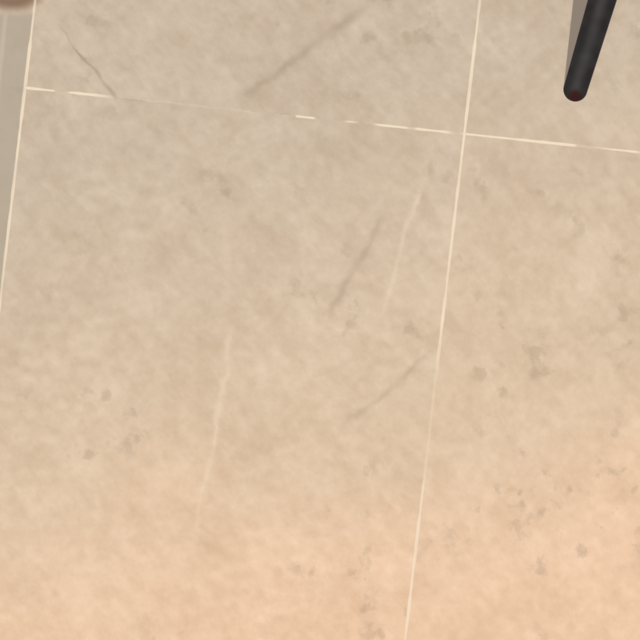
This texture is drawn by a Shadertoy shader. Its source:

```glsl
// Large beige stone floor tiles with thin pale worn joints, warm light from below and a dark furniture leg.

#define TILE_SIZE vec2(0.695, 1.0)      // spacing of the joints
#define TILE_ORIGIN vec2(0.633, 0.867)  // where the joints meet the canvas axes
#define TILE_SKEW vec2(0.117, -0.105)   // slant of the vertical and horizontal joints
#define JOINT_WIDTH 0.0042
#define GRAIN 0.12                      // strength of the stone mottling
#define COOL_STONE vec3(0.808, 0.733, 0.645)
#define MID_STONE vec3(0.862, 0.767, 0.658)
#define WARM_STONE vec3(0.932, 0.790, 0.660)
#define JOINT_COLOR vec3(0.970, 0.895, 0.785)
#define VEIN_COLOR vec3(0.640, 0.565, 0.475)
#define GLASS_COLOR vec3(0.690, 0.645, 0.570)
#define LEG_COLOR vec3(0.190, 0.180, 0.175)

float hash(vec2 p) {
    return fract(sin(dot(p, vec2(127.1, 311.7))) * 43758.5453);
}

float noise(vec2 p) {
    vec2 cell = floor(p), f = fract(p);
    f = f * f * (3.0 - 2.0 * f);
    return mix(mix(hash(cell), hash(cell + vec2(1, 0)), f.x),
               mix(hash(cell + vec2(0, 1)), hash(cell + vec2(1, 1)), f.x), f.y);
}

float fbm(vec2 p) {
    float sum = 0.0, gain = 0.5;
    for (int i = 0; i < 5; i++) {
        sum += gain * noise(p);
        p = mat2(1.6, 1.2, -1.2, 1.6) * p + 7.3;
        gain *= 0.55;
    }
    return sum / 1.055;
}

// x: distance to the segment, y: position along it from 0 to 1
vec2 segment(vec2 p, vec2 a, vec2 b) {
    vec2 ab = b - a;
    float t = clamp(dot(p - a, ab) / dot(ab, ab), 0.0, 1.0);
    return vec2(length(p - a - ab * t), t);
}

// Soft ragged crease that fades at both ends
float crease(vec2 p, vec2 a, vec2 b, float width) {
    vec2 wobble = vec2(fbm(p * 28.0), fbm(p * 28.0 + 40.0)) - 0.5;
    vec2 s = segment(p + 0.018 * wobble, a, b);
    float ends = smoothstep(0.0, 0.2, s.y) * smoothstep(1.0, 0.8, s.y);
    return exp(-s.x * s.x / (width * width)) * ends * (0.35 + noise(p * 45.0));
}

vec3 stone(vec2 uv, vec2 id) {
    // Warm light grows toward the bottom and right
    float light = 1.0 - uv.y + 0.22 * (uv.x - 0.5) + 0.22 * (fbm(uv * 4.0 + id * 9.0) - 0.5);
    vec3 color = mix(COOL_STONE, MID_STONE, smoothstep(0.1, 0.62, light));
    color = mix(color, WARM_STONE, smoothstep(0.55, 1.02, light));

    // Mottling, fine grain and short slanted streaks
    vec2 q = uv + id * 3.7;
    vec2 slanted = mat2(0.77, -0.64, 0.64, 0.77) * q;
    float mottle = fbm(q * 14.0) - 0.5;
    float grain = fbm(q * 75.0) - 0.5;
    float streak = fbm(slanted * vec2(65.0, 24.0)) - 0.5;
    color += GRAIN * (0.55 * mottle + 0.6 * grain + 0.45 * streak) * vec3(0.9, 1.0, 1.05);

    // Scattered grey flecks
    float fleck = smoothstep(0.6, 0.8, fbm(q * 32.0)) * smoothstep(0.45, 0.65, fbm(q * 6.0 + 5.0));
    return mix(color, VEIN_COLOR, 0.3 * fleck);
}

void mainImage(out vec4 fragColor, in vec2 fragCoord) {
    vec2 uv = fragCoord / iResolution.xy;
    float aa = 1.0 / iResolution.y;

    // Skewed tile grid
    vec2 grid = (uv - TILE_ORIGIN - TILE_SKEW * uv.yx) / TILE_SIZE;
    vec2 id = floor(grid);
    vec3 color = stone(uv, id);

    // Dark creases and pale veins in the stone
    float dark = crease(uv, vec2(0.35, 0.83), vec2(0.59, 1.0), 0.007)
               + crease(uv, vec2(0.50, 0.48), vec2(0.61, 0.68), 0.007)
               + 0.6 * crease(uv, vec2(0.51, 0.31), vec2(0.69, 0.46), 0.005)
               + 1.3 * crease(uv, vec2(0.08, 0.97), vec2(0.19, 0.84), 0.0025);
    float pale = crease(uv, vec2(0.30, 0.12), vec2(0.37, 0.52), 0.005)
               + crease(uv, vec2(0.59, 0.49), vec2(0.68, 0.78), 0.004);
    color = mix(color, VEIN_COLOR, min(0.38 * dark, 0.6));
    color = mix(color, JOINT_COLOR, min(0.3 * pale, 0.4));

    // Grey glass edge beyond the leftmost joint, brown corner above it
    float glass = smoothstep(aa, -aa, (grid.x + 1.0) * TILE_SIZE.x) * smoothstep(0.985, 0.97, uv.y);
    float pane = smoothstep(0.006, 0.0, abs(uv.x - 0.008 - 0.1 * (uv.y - 0.97)));
    color = mix(color, GLASS_COLOR + 0.06 * pane, 0.7 * glass);
    color = mix(color, vec3(0.5, 0.39, 0.31), 0.8 * smoothstep(0.04, 0.015, length((uv - vec2(0.02, 1.005)) * vec2(0.7, 1.5))));

    // Joints, with worn stretches and breaks
    vec2 edge = abs(fract(grid + 0.5) - 0.5) * TILE_SIZE;
    vec2 width = 0.5 * JOINT_WIDTH * vec2(1.0, 0.85) * (0.7 + 0.6 * vec2(noise(uv.yy * 40.0), noise(uv.xx * 40.0)));
    vec2 joint = smoothstep(width + aa, width - aa, edge);
    joint.x *= 1.0 - 0.7 * smoothstep(0.11, 0.07, abs(uv.y - 0.34)) * step(-0.5, grid.x);
    joint.x *= 0.65 + 0.35 * noise(vec2(uv.y * 22.0, 3.0));
    joint.y *= 1.0 - 0.85 * smoothstep(0.15, 0.10, abs(uv.x - 0.29));
    joint.y *= smoothstep(0.2, 0.5, noise(vec2(uv.x * 42.0, 8.0))) * (1.0 - glass);
    color = mix(color, JOINT_COLOR, 0.9 * max(joint.x, joint.y));

    // Furniture leg: grey side face, dark rounded bar, reddish foot
    vec2 side = segment(uv, vec2(0.917, 1.02), vec2(0.891, 0.865));
    color = mix(color, vec3(0.56, 0.51, 0.46), smoothstep(aa, -aa, side.x - mix(0.019, 0.010, side.y)));
    vec2 leg = segment(uv, vec2(0.947, 1.02), vec2(0.899, 0.860));
    float legMask = smoothstep(aa, -aa, leg.x - mix(0.022, 0.0185, leg.y));
    vec3 legColor = LEG_COLOR + 0.07 * smoothstep(0.014, 0.0, leg.x) + 0.03 * (noise(uv * 90.0) - 0.5);
    legColor = mix(legColor, vec3(0.24, 0.13, 0.11), smoothstep(0.014, 0.004, length(uv - vec2(0.899, 0.849))));
    color = mix(color, legColor, legMask);

    fragColor = vec4(clamp(color, 0.0, 1.0), 1.0);
}
```
